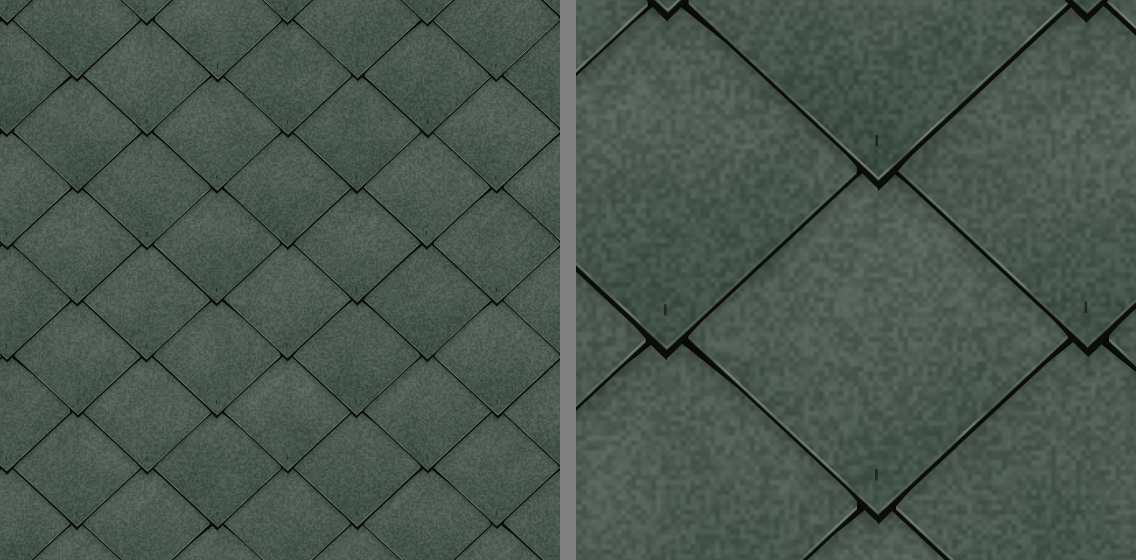
Left, the full canvas; right, a detail of the centre.
This texture is drawn by a Shadertoy shader. Its source:

```glsl
const float COLUMNS = 4.0;
const float HALF_ROWS = 10.0;              // tip rows, every second one shifted
const vec2 FIRST_TIP = vec2(0.138, 0.0586);
const float SLOPE = 0.93;                  // steepness of the lower edges
const float HALF_WIDTH = 0.113;
const float HIDDEN_TOP = 0.211;            // height reaching under upper tiles

const vec3 GAP_BLACK = vec3(0.045, 0.05, 0.04);
const vec3 DEEP_GREEN = vec3(0.25, 0.312, 0.272);
const vec3 PALE_GREEN = vec3(0.345, 0.395, 0.36);
const vec3 RIM_LIGHT = vec3(0.49, 0.53, 0.49);

float hash(vec2 p) {
    vec3 q = fract(p.xyx * vec3(0.1031, 0.1030, 0.0973));
    q += dot(q, q.yzx + 33.33);
    return fract((q.x + q.y) * q.z);
}

float noise(vec2 p) {
    vec2 cell = floor(p), f = fract(p);
    f = f * f * (3.0 - 2.0 * f);
    float low = mix(hash(cell), hash(cell + vec2(1, 0)), f.x);
    float high = mix(hash(cell + vec2(0, 1)), hash(cell + vec2(1, 1)), f.x);
    return mix(low, high, f.y);
}

// Coverage of the region where the distance is below zero
float fill(float dist, float pixel) {
    return 1.0 - smoothstep(-0.6 * pixel, 0.6 * pixel, dist);
}

// Distance to the two lower edges; p is measured from the tip
float lowerEdge(vec2 p) {
    return (SLOPE * abs(p.x) - p.y) / sqrt(1.0 + SLOPE * SLOPE);
}

float tileShape(vec2 p) {
    float side = abs(p.x) - HALF_WIDTH;
    float top = (p.y + 0.8 * abs(p.x) - HIDDEN_TOP) / 1.28;
    return max(lowerEdge(p), max(side, top));
}

// Coated metal: paler at the top, with mottling, brushed smears and grain
vec3 tileSurface(vec2 p, vec2 uv, float seed) {
    float tone = 0.12 + 0.5 * smoothstep(0.0, 0.16, p.y);
    tone += 0.22 * (seed - 0.5);
    tone += 0.35 * (noise(uv * 22.0 + seed * 40.0) - 0.5);
    vec2 brushed = vec2(p.x - p.y, p.x + p.y) * vec2(70.0, 9.0);
    float smear = noise(brushed + seed * 90.0 + 20.0);
    tone += 0.3 * smoothstep(0.55, 1.0, smear) * smoothstep(0.06, 0.15, p.y);
    tone -= 0.12 * exp(-abs(p.x) / 0.006) * smoothstep(0.08, 0.18, p.y);
    float grain = noise(uv * 340.0) - 0.5;
    return mix(DEEP_GREEN, PALE_GREEN, tone) + 0.1 * grain;
}

// Small fastening slot above the tip
float slotMark(vec2 p, float pixel) {
    vec2 q = abs(p - vec2(-0.001, 0.024)) - vec2(0.0008, 0.0033);
    return fill(max(q.x, q.y), pixel);
}

vec3 paintTile(vec3 below, vec2 p, vec2 uv, float seed, float pixel) {
    float dist = tileShape(p);
    float edge = lowerEdge(p);

    // Soft shade and dark seam cast on the tiles beneath
    float outside = max(dist, 0.0);
    vec3 color = below * (1.0 - 0.32 * exp(-outside / 0.005));
    float sideSeed = fract(seed * 7.3 + step(0.0, p.x) * 0.47);
    float seam = mix(0.0012, 0.0027, sideSeed);
    seam += 0.0018 * smoothstep(0.022, 0.004, abs(p.x));
    color = mix(color, GAP_BLACK, fill(dist - seam, pixel));

    // Face with its worn bright rim
    vec3 face = tileSurface(p, uv, seed);
    face *= 1.0 - 0.1 * exp(min(edge, 0.0) / 0.003);
    float rim = fill(abs(edge + 0.0011) - 0.0006, pixel);
    float wear = smoothstep(0.2, 0.8, noise(uv * 55.0 + seed * 30.0));
    face = mix(face, RIM_LIGHT, rim * mix(0.2, 0.8, wear));
    face = mix(face, GAP_BLACK, 0.6 * slotMark(p, pixel));
    return mix(color, face, fill(dist, pixel));
}

void mainImage(out vec4 fragColor, in vec2 fragCoord) {
    vec2 uv = fragCoord / iResolution.xy;
    float pixel = 1.0 / min(iResolution.x, iResolution.y);
    float baseRow = floor((uv.y - FIRST_TIP.y) * HALF_ROWS);
    vec3 color = GAP_BLACK;

    // Paint upwards, so that each row overlaps the one below
    for (int k = -2; k <= 1; k++) {
        float row = baseRow + float(k);
        float shift = FIRST_TIP.x + 0.5 * mod(row, 2.0) / COLUMNS;
        float column = floor((uv.x - shift) * COLUMNS + 0.5);
        vec2 id = vec2(mod(column, COLUMNS), mod(row, HALF_ROWS));
        vec2 tip = vec2(shift + column / COLUMNS, FIRST_TIP.y + row / HALF_ROWS);
        vec2 jitter = vec2(hash(id + 3.7), hash(id + 19.1)) - 0.5;
        tip += 0.003 * jitter;
        color = paintTile(color, uv - tip, uv, hash(id + 51.3), pixel);
    }
    fragColor = vec4(clamp(color, 0.0, 1.0), 1.0);
}
```
